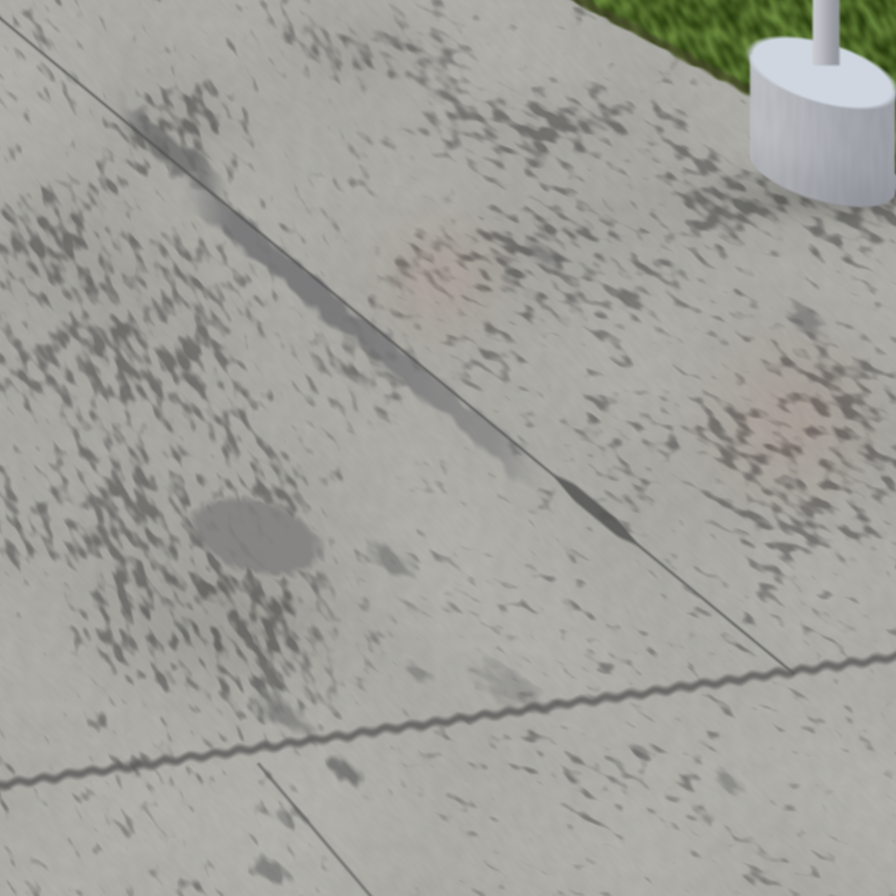
Write a Shadertoy shader that draws this texture.

```glsl
// Weathered concrete slabs with dark joints, streaky stains, a grass corner and a white post footing.

float hash(vec2 c) {
    return fract(sin(dot(c, vec2(127.1, 311.7))) * 43758.5);
}

vec2 gradientAt(vec2 cell) {
    float a = 6.2832 * hash(cell);
    return vec2(cos(a), sin(a));
}

float gradientNoise(vec2 p) {
    vec2 i = floor(p), f = fract(p), e = vec2(0, 1);
    vec2 u = f * f * f * (f * (f * 6.0 - 15.0) + 10.0);
    float low = mix(dot(gradientAt(i), f), dot(gradientAt(i + e.yx), f - e.yx), u.x);
    float high = mix(dot(gradientAt(i + e), f - e), dot(gradientAt(i + 1.0), f - 1.0), u.x);
    return mix(low, high, u.y);
}

vec2 rotate(vec2 p, float a) {
    return vec2(cos(a) * p.x + sin(a) * p.y, cos(a) * p.y - sin(a) * p.x);
}

float segmentDistance(vec2 p, vec2 a, vec2 b) {
    vec2 d = b - a;
    return length(p - a - d * clamp(dot(p - a, d) / dot(d, d), 0.0, 1.0));
}

float fill(float dist, float soft) {
    return 1.0 - smoothstep(-soft, soft, dist);
}

float span(float x, float lo, float hi, float soft) {
    return smoothstep(lo - soft, lo + soft, x) * (1.0 - smoothstep(hi - soft, hi + soft, x));
}

float lobe(vec2 p, vec2 center, vec2 radius) {
    vec2 q = (p - center) / radius;
    return exp(-dot(q, q));
}

// Elongated specks running along the given angle
float streaks(vec2 p, float angle) {
    vec2 q = rotate(p, angle);
    return gradientNoise(q * vec2(34, 76)) + 0.55 * gradientNoise(q * vec2(65, 140) + 7.3);
}

float stainDensity(vec2 p) {
    vec4 lobes[9] = vec4[9](
        vec4(.18, .47, .21, .19), vec4(.27, .30, .12, .06), vec4(.60, .86, .13, .05),
        vec4(.86, .77, .16, .05), vec4(.55, .70, .16, .09), vec4(.89, .51, .15, .13),
        vec4(.43, .95, .09, .05), vec4(.08, .70, .12, .09), vec4(.21, .86, .06, .05));
    float sum = 0.0;
    for (int i = 0; i < 9; i++) sum += lobe(p, lobes[i].xy, lobes[i].zw);
    return min(sum, 1.2);
}

// Isolated dark blotches: center, length, strength
float blotches(vec2 p, float grain) {
    vec4 spots[11] = vec4[11](
        vec4(.387, .138, .022, 1.), vec4(.305, .026, .025, .8), vec4(.315, .205, .040, .7),
        vec4(.315, .088, .016, .6), vec4(.815, .127, .020, .6), vec4(.900, .642, .030, .7),
        vec4(.602, .718, .024, .7), vec4(.437, .374, .030, .7), vec4(.465, .250, .018, .6),
        vec4(.570, .234, .045, .4), vec4(.715, .160, .012, .6));
    float sum = 0.0;
    for (int i = 0; i < 11; i++) {
        vec2 q = rotate(p - spots[i].xy, -0.65) / (spots[i].z * vec2(1.0, 0.45));
        sum = max(sum, spots[i].w * (1.0 - smoothstep(0.4, 1.3, length(q) - 0.9 * grain)));
    }
    return sum;
}

vec3 concrete(vec2 p, float crossJoint) {
    float broad = gradientNoise(p * 5.0);
    vec3 color = vec3(.672, .670, .648) + 0.03 * broad + 0.018 * gradientNoise(p * vec2(60, 45));
    color += 0.015 * gradientNoise(rotate(p, -0.8) * vec2(70, 190));
    float grain = mix(streaks(p, -1.0), streaks(p, -0.52), smoothstep(.25, .6, p.x));
    float density = stainDensity(p) * smoothstep(-.02, .03, crossJoint);
    float cover = grain + 0.55 * gradientNoise(p * 11.0 + 3.0) + 0.42 * density;
    color -= 0.035 * density;
    color -= vec3(.20, .20, .19) * smoothstep(.24, .9, cover);
    color += vec3(.025, -.008, -.012) * (lobe(p, vec2(.88, .53), vec2(.08)) + lobe(p, vec2(.49, .69), vec2(.06)));
    color = mix(color, vec3(.40), 0.75 * blotches(p, grain));
    vec2 patchPoint = rotate(p - vec2(.286, .401), -0.28) / vec2(.073, .038);
    return mix(color, vec3(.505, .50, .495), 0.85 * fill(length(patchPoint) - 1.0 + 0.2 * grain, .12));
}

// Diagonal joint with its grey smear, plus the two lower joints
vec3 addJoints(vec3 color, vec2 p, float crossJoint, float soft) {
    float rough = gradientNoise(p * 55.0) + gradientNoise(p * 24.0);
    float side = (p.y - .98 + .826 * p.x) * 0.771;
    float smear = span(side + .008 * rough, -.027, .001, .005) * span(p.x, .23, .58, .035);
    float upper = span(side + .012 * rough, -.004, .021, .006) * span(p.x, .145, .24, .02);
    color = mix(color, vec3(.45, .45, .46), smear * mix(.85, .5, smoothstep(.35, .58, p.x)));
    color = mix(color, vec3(.42), 0.75 * upper);
    float widening = .006 * span(p.x, .63, .70, .015);
    float diagonal = segmentDistance(p, vec2(-.01, .988), vec2(.885, .249));
    color = mix(color, vec3(.31), 0.8 * fill(diagonal - .0012 - widening, soft));
    float ripple = .0018 * sin(p.x * 230.0) + .002 * gradientNoise(p * 40.0);
    color = mix(color, vec3(.36, .355, .35), 0.8 * fill(abs(crossJoint + ripple) - .0045, soft * 1.6));
    float lower = segmentDistance(p, vec2(.289, .147), vec2(.422, -.01));
    return mix(color, vec3(.36), 0.75 * fill(lower - .0015, soft));
}

vec3 grass(vec2 p) {
    float blades = gradientNoise(rotate(p, 0.5) * vec2(110, 55)) + 0.6 * gradientNoise(p * 35.0);
    return vec3(.29, .39, .15) + vec3(.19, .22, .14) * blades;
}

vec3 addFooting(vec3 color, vec2 p, float soft) {
    vec2 q = p - vec2(.918, .919);
    float tilted = q.y + 0.25 * q.x;
    float arc = .033 * sqrt(max(0.0, 1.0 - q.x * q.x / .0067));
    float contact = lobe(p, vec2(.93, .785), vec2(.10, .025));
    color *= 1.0 - 0.22 * contact;
    float body = fill(abs(q.x) - .081, soft) * fill(-tilted - .111 - arc, soft) * fill(tilted, soft);
    vec3 wall = mix(vec3(.72, .73, .75), vec3(.61, .62, .65), smoothstep(-.08, .08, q.x));
    wall += 0.025 * gradientNoise(p * vec2(130, 25)) - 0.05 * smoothstep(.08, .14, -tilted);
    color = mix(color, wall, body);
    float lid = length(vec2(q.x, tilted) / vec2(.082, .034)) - 1.0;
    color = mix(color, vec3(.81, .84, .88), fill(lid, soft / .034));
    float pole = fill(abs(q.x - .004) - .015, soft) * fill(.008 - q.y, soft);
    vec3 metal = mix(vec3(.78, .79, .81), vec3(.58, .59, .62), smoothstep(-.012, .018, q.x));
    return mix(color, metal, pole);
}

void mainImage(out vec4 fragColor, in vec2 fragCoord) {
    vec2 p = fragCoord / iResolution.xy;
    float soft = max(.0025, 1.0 / iResolution.y);
    float crossJoint = p.y - .124 - .143 * p.x;
    vec3 color = addJoints(concrete(p, crossJoint), p, crossJoint, soft);
    // Grass border with a soil line
    float lawn = (p.y - 1.0 + .535 * (p.x - .638)) * 0.88 + .004 * gradientNoise(p * 60.0);
    color = mix(color, grass(p), fill(-lawn, soft));
    color = mix(color, vec3(.27, .25, .18), 0.6 * span(lawn, 0.0, .009, .004));
    fragColor = vec4(addFooting(color, p, soft), 1.0);
}
```
